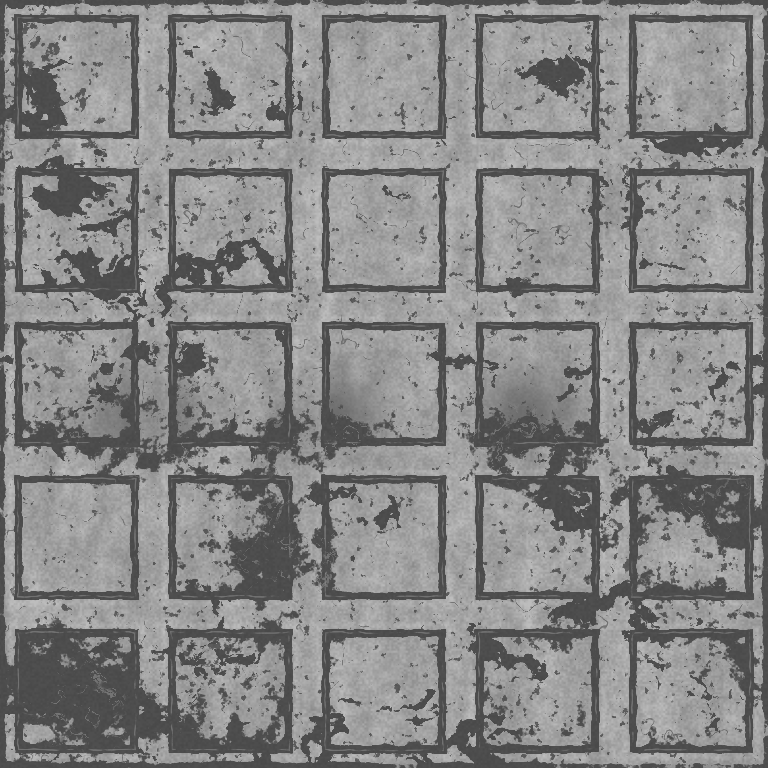
A Shadertoy shader for this texture:

```glsl
// Worn concrete slab with a 5 by 5 grid of recessed square panels, chipped and sooty.

const float REPEATS = 5.0;        // panels across and down
const float PANEL_HALF = 0.402;   // half panel size, in cells
const float LINE_WIDTH = 0.048;   // dark groove, in cells
const float RIM_WIDTH = 0.008;    // dark rim of the slab, in canvas units
const float CHIP_LEVEL = 0.73;    // higher gives fewer chips
const float SOOT_HEIGHT = 0.425;  // height of the row of scorch marks
const vec3 DARK = vec3(0.30);
const vec3 SMOKE = vec3(0.37);
const vec3 CONCRETE = vec3(0.64);
const vec3 SCRATCH = vec3(0.56);

float hash(vec2 p) {
    vec3 q = fract(vec3(p.xyx) * 0.1031);
    q += dot(q, q.yzx + 33.33);
    return fract((q.x + q.y) * q.z);
}

float noise(vec2 p) {
    vec2 i = floor(p), f = fract(p);
    f = f * f * (3.0 - 2.0 * f);
    return mix(mix(hash(i), hash(i + vec2(1, 0)), f.x),
               mix(hash(i + vec2(0, 1)), hash(i + vec2(1, 1)), f.x), f.y);
}

float fbm(vec2 p) {
    float sum = 0.0, amp = 0.516;
    for (int i = 0; i < 5; i++) {
        sum += amp * noise(p);
        p = mat2(1.6, 1.2, -1.2, 1.6) * p + 17.3;
        amp *= 0.5;
    }
    return sum;
}

// Soft elliptical spot, 1 at its centre
float spot(vec2 p, vec2 centre, vec2 size) {
    vec2 q = (p - centre) / size;
    return exp(-dot(q, q));
}

void mainImage(out vec4 fragColor, in vec2 fragCoord) {
    vec2 uv = fragCoord / iResolution.xy;
    vec2 cell = uv * REPEATS;
    vec2 local = abs(fract(cell) - 0.5);
    float cellSeed = hash(floor(cell) + 4.7);

    // Noise layers, from broad to fine
    float broad = fbm(uv * 6.0 + 3.1);
    float grit = fbm(uv * 65.0);
    float fine = noise(uv * 370.0);
    vec2 warp = vec2(fbm(uv * 22.0 + 40.0), fbm(uv * 22.0 + 80.0)) - 0.5;
    float decay = smoothstep(0.72, 0.2, uv.y);

    // Concrete with faint vertical streaks and grain
    float tone = (fbm(uv * vec2(45.0, 15.0) + 9.0) - 0.5) * 0.15
               + (fine - 0.5) * 0.09 + (grit - 0.5) * 0.12;
    vec3 color = CONCRETE + tone;

    // Panel groove, inner grime and slab rim
    float d = max(local.x, local.y) - PANEL_HALF + (noise(uv * 90.0) - 0.5) * 0.012;
    float inside = smoothstep(0.006, -0.006, d);
    float groove = smoothstep(0.72, 0.25, abs(d / LINE_WIDTH + 0.5));
    float reach = mix(0.025, 0.075, cellSeed) * (0.7 + 0.8 * decay);
    float grime = inside * exp(min(d, 0.0) / reach);
    vec2 toEdge = min(uv, 1.0 - uv);
    float rim = smoothstep(RIM_WIDTH * 1.3, RIM_WIDTH * 0.4, min(toEdge.x, toEdge.y));
    color += 0.03 * smoothstep(0.03, 0.0, abs(d - 0.025));

    // Row of scorch marks with smoke rising inside the panels
    vec2 bent = uv + warp * 0.07;
    float soot = 0.0, smoke = 0.0;
    for (int i = 0; i < 3; i++) {
        vec2 centre = vec2(0.175 + 0.25 * float(i), SOOT_HEIGHT);
        soot = max(soot, spot(bent, centre, vec2(0.085, 0.045)));
        smoke = max(smoke, spot(uv, centre + vec2(0.01, 0.035), vec2(0.065, 0.055)));
    }
    // Larger stains in the lower half
    soot = max(soot, spot(bent, vec2(0.105, 0.09), vec2(0.065, 0.07)) * 1.1);
    soot = max(soot, spot(bent, vec2(0.38, 0.29), vec2(0.07, 0.11)) * 0.75);
    soot = max(soot, spot(bent, vec2(0.92, 0.34), vec2(0.08, 0.05)) * 0.6);
    color = mix(color, SMOKE, smoke * (0.35 + 0.4 * inside));

    // Dirt gathers where the weighted causes overcome the grit
    float patches = smoothstep(0.43, 0.75, broad + warp.x * 0.4);
    float dirt = 0.72 * max(groove, rim) + 0.48 * grime + 0.62 * soot
               + (0.08 + 0.32 * decay) * patches;
    dirt += (grit - 0.5) * 1.15 + (fine - 0.5) * 0.22;
    float cover = smoothstep(0.43, 0.60, dirt);

    // Sharp flaked chips, small pits and hairline cracks
    float flakes = fbm(uv * vec2(19.0, 23.0) + warp * 2.5) + (broad - 0.5) * 0.6;
    float chips = smoothstep(CHIP_LEVEL, CHIP_LEVEL + 0.015, flakes + (grit - 0.5) * 0.12);
    float pits = smoothstep(0.69, 0.76, fbm(uv * 120.0 + 31.0) + (broad - 0.5) * 0.2);
    float vein = abs(fbm(uv * 8.0 + 60.0) - 0.5);
    float crack = smoothstep(0.004, 0.001, vein) * smoothstep(0.48, 0.62, grit);
    cover = max(cover, max(chips, max(pits * 0.85, crack * 0.6)));
    color = mix(color, DARK + (fine - 0.5) * 0.03, cover);

    // Broken bright ridge along the groove
    float ridge = smoothstep(0.007, 0.002, abs(d + LINE_WIDTH * 0.42));
    color = mix(color, SCRATCH, ridge * smoothstep(0.42, 0.62, grit) * 0.55);

    // Pale curling scratches through the soot
    float curl = abs(fbm(uv * 24.0 + warp * 3.0 + 120.0) - 0.5);
    float scratches = smoothstep(0.022, 0.006, curl) * smoothstep(0.2, 0.6, soot);
    color = mix(color, SCRATCH, scratches * smoothstep(0.4, 0.6, grit) * 0.6);

    fragColor = vec4(clamp(color, 0.28, 0.74), 1.0);
}
```
